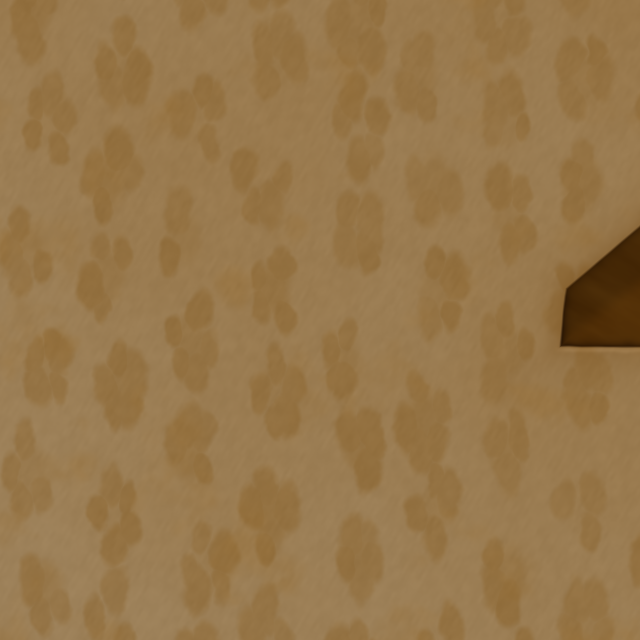
Give the GLSL for this texture, as a Shadertoy shader.

```glsl
// Faded leopard spots on tan parchment, with a dark angular cut at the right edge.

float hash(vec2 p) {
    return fract(sin(dot(p, vec2(127.1, 311.7))) * 43758.5453);
}

float noise(vec2 p) {
    vec2 i = floor(p), f = fract(p);
    f = f * f * (3.0 - 2.0 * f);
    return mix(mix(hash(i), hash(i + vec2(1, 0)), f.x),
               mix(hash(i + vec2(0, 1)), hash(i + vec2(1, 1)), f.x), f.y);
}

float fbm(vec2 p) {
    float sum = 0.0, amp = 0.5;
    for (int i = 0; i < 4; i++) {
        sum += amp * noise(p);
        p = mat2(1.6, 1.2, -1.2, 1.6) * p + 7.3;
        amp *= 0.5;
    }
    return sum;
}

// Rosettes: upright blobs set around a fainter centre, in staggered cells
float spots(vec2 p) {
    vec2 cell = vec2(0.122, 0.175);
    p += 0.024 * (vec2(fbm(p * 24.0), fbm(p * 24.0 + 40.0)) - 0.47);
    float column = floor(p.x / cell.x);
    float cover = 0.0;
    for (int i = -1; i <= 1; i++) {
        float col = column + float(i);
        float shift = 0.5 * mod(col, 2.0) + 0.3 * hash(vec2(col, 3.0));
        float row = floor(p.y / cell.y - shift);
        for (int j = -1; j <= 1; j++) {
            vec2 id = vec2(col, row + float(j));
            vec2 jitter = 0.3 * (vec2(hash(id + 11.0), hash(id + 23.0)) - 0.5);
            vec2 q = p - (id + vec2(0.5, 0.5 + shift) + jitter) * cell;
            float size = mix(0.8, 1.1, hash(id + 31.0));
            float centre = 1.0 - smoothstep(0.5, 1.2, length(q / vec2(0.03, 0.048)));
            cover = max(cover, centre * 0.75 * hash(id + 5.0));
            for (int k = 0; k < 5; k++) {
                vec2 seed = id * 1.7 + float(k) * 9.1;
                float angle = 1.257 * (float(k) + 0.6 * hash(seed)) + 6.28 * hash(id);
                vec2 offset = vec2(0.027, 0.046) * size * vec2(cos(angle), sin(angle));
                vec2 radius = vec2(0.019, 0.034) * mix(0.75, 1.2, hash(seed + 2.0));
                float blob = 1.0 - smoothstep(0.72, 1.25, length((q - offset) / radius));
                float present = step(0.2, hash(seed + 4.0));
                cover = max(cover, blob * present * mix(0.7, 1.0, hash(seed + 6.0)));
            }
        }
    }
    return cover;
}

// Signed distance to the cut: sloping top, steep left side, level base
float cutDistance(vec2 p) {
    float top = dot(p - vec2(0.885, 0.548), vec2(-0.649, 0.761));
    float left = dot(p - vec2(0.876, 0.459), vec2(-0.995, 0.1));
    return max(max(top, left), 0.459 - p.y);
}

void mainImage(out vec4 fragColor, in vec2 fragCoord) {
    vec2 uv = fragCoord / iResolution.y;

    // Parchment, greyer at lower left and warmer towards the upper right
    float warmth = 0.35 * uv.x + 0.45 * uv.y + 0.9 * (fbm(uv * 5.0) - 0.4);
    vec3 color = mix(vec3(0.615, 0.505, 0.35), vec3(0.597, 0.467, 0.288),
                     clamp(warmth, 0.0, 1.0));

    // Spots with uneven dye
    float dye = spots(uv) * mix(0.65, 1.05, fbm(uv * 14.0 + 3.0));
    color = mix(color, vec3(0.562, 0.42, 0.22), 0.88 * dye);
    float amber = smoothstep(0.55, 0.8, fbm(uv * 11.0 + 60.0));
    color = mix(color, vec3(0.59, 0.43, 0.2), 0.35 * amber);

    // Fine slanted fibres and grain
    vec2 fibre = mat2(0.87, 0.5, -0.5, 0.87) * uv;
    color += 0.016 * (noise(fibre * vec2(190.0, 60.0)) - 0.5);
    color += 0.022 * (fbm(uv * 70.0) - 0.47);

    // Shade spreading from the cut and a thin bright lip below it
    float d = cutDistance(uv + 0.003 * (noise(uv * 45.0) - 0.5));
    float outside = max(d, 0.0);
    color = mix(color, vec3(0.49, 0.33, 0.13), 0.5 * exp(-outside * 38.0));
    float below = smoothstep(0.459, 0.455, uv.y) * smoothstep(0.86, 0.89, uv.x);
    color += 0.05 * below * exp(-pow((outside - 0.006) / 0.004, 2.0));

    // Inside of the cut: brown folds and a blackened rim, strongest at left and base
    vec3 inner = mix(vec3(0.28, 0.15, 0.01), vec3(0.37, 0.225, 0.045),
                     fbm(fibre * vec2(9.0, 32.0)));
    float fold = dot(uv - vec2(0.93, 0.5), vec2(-0.6, 0.8));
    inner *= 1.0 - 0.15 * smoothstep(-0.01, 0.02, fold);
    float lowerRim = mix(1.0, 0.5, smoothstep(0.5, 0.58, uv.y));
    float rim = exp(min(d, 0.0) * 150.0) * lowerRim * mix(0.6, 1.0, noise(uv * 60.0));
    inner = mix(inner, vec3(0.11, 0.05, 0.005), rim);
    color = mix(color, inner, 1.0 - smoothstep(-0.002, 0.003, d));

    fragColor = vec4(color, 1.0);
}
```
